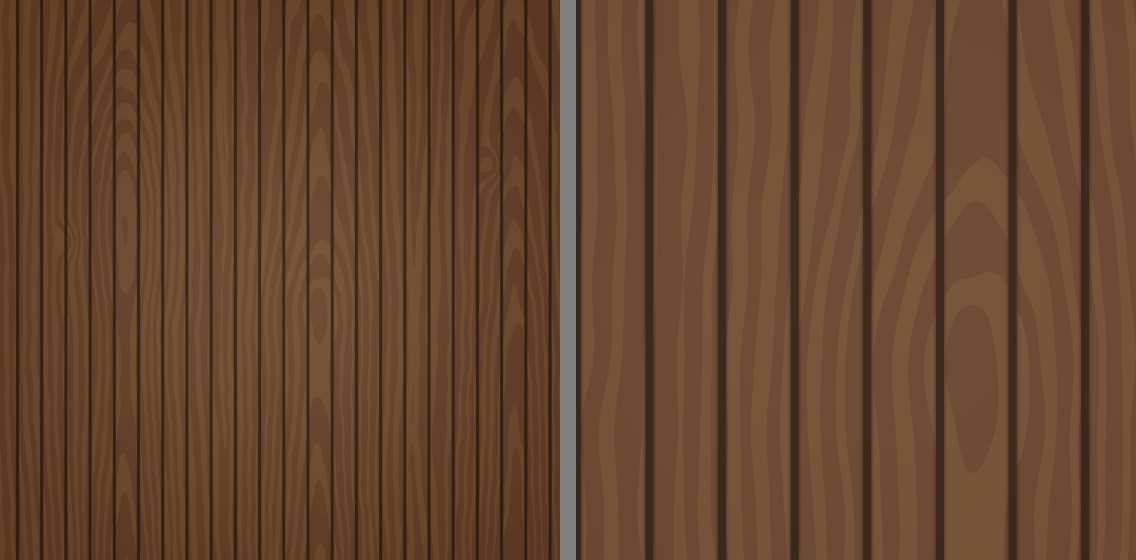
Left, the full canvas; right, a detail of the centre.
Give the GLSL for this texture, as a Shadertoy shader.

```glsl
// Dark brown vertical planks, parted by narrow grooves, under a soft central glow.
// The two-tone grain is a banded height field: three cathedral axes with stretched
// eyes, small knots and noise. The grain runs on from plank to plank.

const float PLANK_PITCH  = 0.04323;
const float FIRST_GROOVE = 0.0312;
const float GROOVE_WIDTH = 0.0048;
const float SHADE_WIDTH  = 0.0022;

const float AXIS_FIRST   = 0.225;   // x of the first cathedral axis
const float AXIS_PITCH   = 0.345;
const float AXIS_FADE    = 0.085;   // reach of the arches to either side
const float ARCH_ROUND   = 0.02;
const float BANDS_ACROSS = 48.0;
const float BANDS_ALONG  = 6.0;
const vec3  EYE_Y        = vec3(0.65, 0.46, 0.70);  // one entry per axis
const vec3  EYE_DEPTH    = vec3(3.2, 1.1, 0.0);
const vec3  EYE_LENGTH   = vec3(0.22, 0.08, 0.10);

const vec2  KNOT_FIRST   = vec2(0.124, 0.570);
const vec2  KNOT_STEP    = vec2(0.751, 0.133);
const float KNOT_RADIUS  = 0.022;

const vec3 WOOD_EDGE    = vec3(0.355, 0.218, 0.132);
const vec3 WOOD_CENTRE  = vec3(0.435, 0.300, 0.212);
const vec3 GRAIN_EDGE   = vec3(0.392, 0.260, 0.155);
const vec3 GRAIN_CENTRE = vec3(0.470, 0.340, 0.232);
const vec3 GROOVE_EDGE  = vec3(0.180, 0.115, 0.072);
const vec3 GROOVE_CENTRE = vec3(0.235, 0.165, 0.115);

float hash(vec2 p) {
    return fract(sin(dot(p, vec2(127.1, 311.7))) * 43758.5453);
}

float noise(vec2 p) {
    vec2 i = floor(p), f = fract(p);
    f = f * f * (3.0 - 2.0 * f);
    float low  = mix(hash(i), hash(i + vec2(1, 0)), f.x);
    float high = mix(hash(i + vec2(0, 1)), hash(i + vec2(1, 1)), f.x);
    return mix(low, high, f.y) - 0.5;
}

// Height field whose whole-number steps are the growth bands
float grainHeight(vec2 p) {
    p.x += 0.014 * noise(p * vec2(8.0, 5.0)) + 0.004 * noise(p * vec2(25.0, 17.0));

    float axis = clamp(round((p.x - AXIS_FIRST) / AXIS_PITCH), 0.0, 2.0);
    int k = int(axis);
    float d = p.x - AXIS_FIRST - axis * AXIS_PITCH;

    // Arches climb along the axis; a dip closes them into an eye
    float t = (p.y - EYE_Y[k]) / EYE_LENGTH[k];
    float along = BANDS_ALONG * (p.y - 0.6) - EYE_DEPTH[k] * exp(-t * t);
    float fade = exp(-d * d / (AXIS_FADE * AXIS_FADE));
    float height = BANDS_ACROSS * sqrt(d * d + ARCH_ROUND * ARCH_ROUND) + along * fade;

    // Small knots
    for (int i = 0; i < 2; i++) {
        vec2 q = (p - KNOT_FIRST - float(i) * KNOT_STEP) / KNOT_RADIUS;
        q.y *= 0.8;
        height += 1.6 * exp(-dot(q, q));
    }

    // Uneven spacing and ragged edges
    height += 1.3 * noise(p * vec2(16.0, 2.5) + 7.0);
    height += 0.22 * noise(p * vec2(70.0, 22.0) + 31.0);
    return height;
}

void mainImage(out vec4 fragColor, in vec2 fragCoord) {
    vec2 uv = fragCoord / iResolution.xy;
    float pixel = 1.0 / iResolution.x;

    // Central glow
    float glow = 1.0 - smoothstep(0.0, 0.68, length(uv - vec2(0.51, 0.49)));

    // Light grain bands of varying width
    float height = grainHeight(uv);
    float soft = clamp(fwidth(height), 0.02, 0.3);
    float band = abs(fract(height) - 0.5);
    float halfWidth = 0.22 + 0.22 * noise(uv * vec2(30.0, 4.0) + 53.0);
    float grain = 1.0 - smoothstep(halfWidth - 0.5 * soft, halfWidth + 0.5 * soft, band);

    vec3 wood = mix(WOOD_EDGE, WOOD_CENTRE, glow);
    vec3 color = mix(wood, mix(GRAIN_EDGE, GRAIN_CENTRE, glow), grain);

    // Grooves with a faint shade beside them
    float cell = fract((uv.x - FIRST_GROOVE) / PLANK_PITCH + 0.5) - 0.5;
    float edge = abs(cell) * PLANK_PITCH - 0.5 * GROOVE_WIDTH;
    color *= 1.0 - 0.18 * (1.0 - smoothstep(0.0, SHADE_WIDTH, edge));
    float groove = 1.0 - smoothstep(-0.5 * pixel, 0.5 * pixel, edge);
    color = mix(color, mix(GROOVE_EDGE, GROOVE_CENTRE, glow), groove);

    fragColor = vec4(color, 1.0);
}
```
